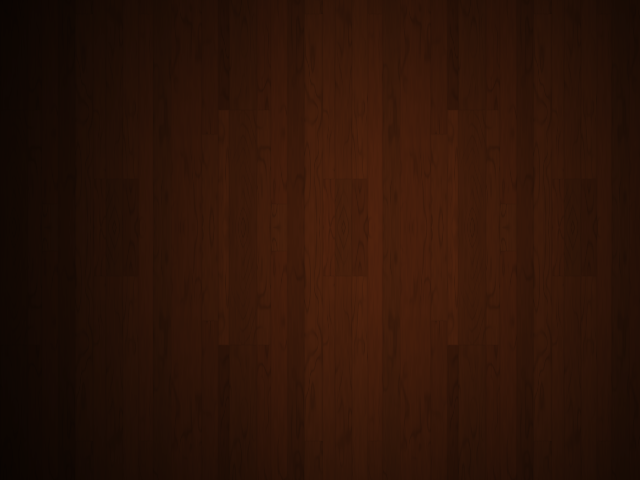
Write a Shadertoy shader that draws this texture.

```glsl
// Dark varnished wood planks with mirrored grain under a soft warm glow.

// Lengths are fractions of the canvas height.
const float TILE_WIDTH = 0.4774;
const float TILE_START = 0.3559;
const float MIRROR_Y = 0.526;
const vec2 GLOW_CENTER = vec2(0.785, 0.505);
const vec2 GLOW_FALLOFF = vec2(2.25, 1.75);
const vec3 WOOD_COLOR = vec3(0.276, 0.123, 0.048);
const vec3 RED_TINT = vec3(1.02, 0.96, 0.97);
const vec2 KNOT_RING = vec2(0.0075, 0.030);
const float TONE_CONTRAST = 0.66;
const float SEAM_DARKNESS = 0.10;
const float GRAIN_DARKNESS = 0.15;
const float FIBER_CONTRAST = 0.13;
const float SEAM_WIDTH = 0.0010;

// Per plank: left edge, end-joint distance from the mirror line, tones.
const int PLANKS = 13;
const float EDGE[14] = float[14](0.0, 0.064, 0.099, 0.1215, 0.179, 0.208,
    0.243, 0.278, 0.316, 0.342, 0.377, 0.410, 0.441, 0.4774);
const float JOINT[13] = float[13](0.6, 0.194, 0.245, 0.245, 0.245, 0.049,
    0.6, 0.445, 0.101, 0.101, 0.101, 0.445, 0.6);
const float INNER_TONE[13] = float[13](0.98, 1.0, 1.09, 0.90, 1.03, 1.04,
    0.84, 1.08, 1.07, 0.95, 0.91, 1.07, 0.92);
const float OUTER_TONE[13] = float[13](0.98, 0.93, 0.72, 0.88, 0.93, 1.0,
    0.84, 1.03, 1.07, 1.03, 1.10, 1.0, 0.92);

float hash(vec2 p) {
    vec3 q = fract(vec3(p.xyx) * 0.1031);
    q += dot(q, q.yzx + 33.33);
    return fract((q.x + q.y) * q.z);
}

float valueNoise(vec2 p) {
    vec2 cell = floor(p);
    vec2 f = fract(p);
    f = f * f * (3.0 - 2.0 * f);
    float low = mix(hash(cell), hash(cell + vec2(1.0, 0.0)), f.x);
    float high = mix(hash(cell + vec2(0.0, 1.0)), hash(cell + vec2(1.0)), f.x);
    return mix(low, high, f.y);
}

// Thin broken growth lines; knotted planks carry nested diamond rings.
float growthLines(vec2 p, float seed, bool knotted) {
    float warp = valueNoise(vec2(p.x * 45.0, p.y * 8.0) + seed);
    float ripple = valueNoise(vec2(p.x * 100.0, p.y * 24.0) + seed * 2.0);
    float phase = 3.0 * warp + 1.2 * ripple;
    float strength = smoothstep(0.3, 0.8, valueNoise(vec2(p.x * 40.0, p.y * 16.0) + seed * 3.0));
    if (knotted) {
        vec2 q = pow(abs(p) / KNOT_RING, vec2(1.3));
        float radius = pow(q.x + q.y, 1.0 / 1.3);
        phase = radius + 0.9 * warp + 0.5 * ripple;
        strength = mix(0.6 * strength, 1.0, exp(-0.4 * radius * radius));
    }
    return strength * pow(0.5 + 0.5 * cos(6.2832 * phase), 6.0);
}

// Fine vertical fibres and short pores.
float fibers(vec2 p, float seed) {
    float broad = valueNoise(vec2(p.x * 130.0, p.y * 7.0) + seed);
    float fine = valueNoise(vec2(p.x * 380.0, p.y * 40.0) + seed);
    return 0.4 * broad + 0.6 * fine - 0.5;
}

void mainImage(out vec4 fragColor, in vec2 fragCoord) {
    float px = 1.0 / iResolution.y;
    vec2 uv = fragCoord * px;
    float x = mod(uv.x - TILE_START, TILE_WIDTH);
    float y = abs(uv.y - MIRROR_Y);

    // Plank tones, blended across the edges
    int plank = 0;
    float tone = INNER_TONE[PLANKS - 1];
    float seam = 0.0;
    for (int i = 0; i < PLANKS; i++) {
        float outside = smoothstep(-px, px, y - JOINT[i]);
        float plankTone = mix(INNER_TONE[i], OUTER_TONE[i], outside);
        tone = mix(tone, plankTone, smoothstep(-px, px, x - EDGE[i]));
        float line = 1.0 - smoothstep(0.0, SEAM_WIDTH + px, abs(x - EDGE[i]));
        seam = max(seam, line * (0.4 + 0.6 * hash(vec2(float(i), 7.0))));
        if (x >= EDGE[i]) plank = i;
    }
    tone = mix(1.0, tone, TONE_CONTRAST);
    float joint = 1.0 - smoothstep(0.0, SEAM_WIDTH + px, abs(y - JOINT[plank]));
    seam = max(seam, 0.5 * joint);

    // Grain, changing where one board ends and the next begins
    bool inner = y < JOINT[plank];
    bool knotted = inner && (plank == 3 || plank == 9);
    float seed = 17.3 * float(plank) + (inner ? 5.0 : 91.0);
    vec2 local = vec2(x - 0.5 * (EDGE[plank] + EDGE[plank + 1]), y);
    tone *= 1.0 + FIBER_CONTRAST * fibers(local, seed);
    tone *= 1.02 - GRAIN_DARKNESS * growthLines(local, seed, knotted);
    tone *= 1.0 - SEAM_DARKNESS * seam;

    // Warm glow fading into dark borders
    vec2 offset = uv - GLOW_CENTER;
    float glow = exp(-dot(offset * offset, GLOW_FALLOFF));
    vec3 tint = mix(vec3(1.0), RED_TINT, hash(vec2(seed, 3.0)));
    fragColor = vec4(WOOD_COLOR * tint * tone * glow, 1.0);
}
```
